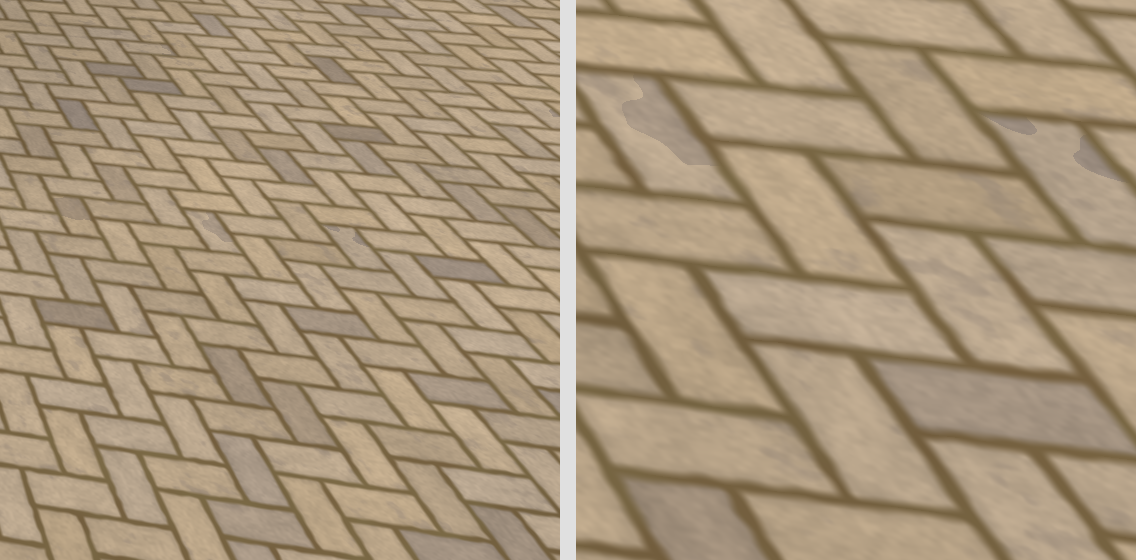
Left: the whole. Right: its middle third, enlarged.
This texture is drawn by a three.js fragment shader. Its source:

```glsl
// Herringbone paving of sand-coloured 2:1 bricks, seen in perspective.
// Each canvas point is projected onto the ground, where integer cells are
// paired into bricks; joints, tints and stains are then shaded per brick.

// Rows of the projection from ground steps to canvas (y down)
#define VIEW_X vec3(0.0831, 0.0960, 0.3099)
#define VIEW_Y vec3(0.0346, -0.0490, 0.5404)
#define VIEW_W vec3(-0.0367, 0.0480, 1.0)
#define JOINT_HALF 0.068
#define SOFTNESS 0.0032
#define GREY_SHARE 0.09
#define BRICK_LIGHT vec3(0.745, 0.665, 0.560)
#define BRICK_DARK vec3(0.665, 0.590, 0.490)
#define BRICK_GREY vec3(0.580, 0.520, 0.465)
#define JOINT_BROWN vec3(0.450, 0.365, 0.240)
#define JOINT_OLIVE vec3(0.475, 0.410, 0.270)

varying vec2 vUv;

float hash(vec2 p) {
  return fract(sin(dot(p, vec2(127.1, 311.7))) * 43758.5453);
}

float noise(vec2 p) {
  vec2 i = floor(p);
  vec2 f = fract(p);
  f = f * f * (3.0 - 2.0 * f);
  return mix(mix(hash(i), hash(i + vec2(1.0, 0.0)), f.x),
             mix(hash(i + vec2(0.0, 1.0)), hash(i + vec2(1.0)), f.x), f.y);
}

float fbm(vec2 p) {
  float sum = 0.0;
  float gain = 0.5;
  for (int i = 0; i < 4; i++) {
    sum += gain * noise(p);
    p = p * 2.03 + 17.3;
    gain *= 0.5;
  }
  return sum / 0.9375;
}

// Canvas point to ground, in brick widths: intersect the two lines it fixes
vec2 ground(vec2 p) {
  vec3 s = cross(VIEW_X - p.x * VIEW_W, VIEW_Y - p.y * VIEW_W);
  vec2 steps = s.xy / s.z;
  return vec2(1.0, 0.5) + steps.x + vec2(2.0, -2.0) * steps.y;
}

// Position inside the brick (long axis first) and the brick's identity
void herringbone(vec2 g, out vec2 local, out vec2 id, out bool upright) {
  vec2 cell = floor(g);
  vec2 f = g - cell;
  float phase = mod(cell.x - cell.y, 4.0);
  upright = phase > 1.5;
  if (upright) {
    float part = 3.0 - phase;
    local = vec2(f.y + part, f.x);
    id = cell - vec2(0.0, part) + 0.37;
  } else {
    local = vec2(f.x + phase, f.y);
    id = cell - vec2(phase, 0.0);
  }
}

void main() {
  vec2 p = vec2(vUv.x, 1.0 - vUv.y);
  vec2 g = ground(p);

  // Edge softness along each ground axis, from the projection's slope
  const float h = 0.001;
  vec2 gx = (ground(p + vec2(h, 0.0)) - g) / h;
  vec2 gy = (ground(p + vec2(0.0, h)) - g) / h;
  vec2 blur = SOFTNESS * sqrt(gx * gx + gy * gy);
  float detail = 1.0 - smoothstep(0.08, 0.30, max(blur.x, blur.y));

  vec2 local;
  vec2 id;
  bool upright;
  herringbone(g, local, id, upright);
  if (upright) blur = blur.yx;

  // Slightly worn brick outline
  vec2 edge = min(local, vec2(2.0, 1.0) - local);
  edge += 0.045 * (noise(g * 5.0 + id) - 0.5);
  vec2 cover = smoothstep(JOINT_HALF - blur, JOINT_HALF + blur, edge);
  float brickMask = cover.x * cover.y;

  // Brick tint: light to dark sand, a few greyed, small warm or cool shift
  float tone = hash(id + 3.1);
  float stain = fbm(g * 0.33 + 8.0);
  vec3 brick = mix(BRICK_LIGHT, BRICK_DARK, 0.65 * tone * tone);
  float grey = step(1.0 - GREY_SHARE, hash(id + 9.7) + 0.12 * (stain - 0.5));
  brick = mix(brick, BRICK_GREY, grey * (0.4 + 0.4 * tone));
  brick += (hash(id + 5.3) - 0.5) * vec3(0.016, 0.0, -0.035);

  // Mottling, grain, dark blotches and darkened rims
  vec2 face = local + id * 3.7;
  float mottle = fbm(face * vec2(1.8, 3.0));
  brick *= 1.0 + 0.13 * (mottle - 0.5);
  brick *= 1.0 + 0.07 * detail * (noise(face * 13.0) - 0.5);
  float blotch = smoothstep(0.62, 0.82, fbm(face * 2.3 + 31.0));
  brick = mix(brick, BRICK_GREY, 0.45 * blotch);
  float rim = 1.0 - smoothstep(0.05, 0.24, min(edge.x, edge.y));
  brick *= 1.0 - 0.07 * rim;

  // Joint sand, broad stains and a duller far left corner
  vec3 joint = mix(JOINT_BROWN, JOINT_OLIVE, noise(g * 1.7));
  vec3 color = mix(joint, brick, brickMask);
  color *= 1.0 + 0.09 * (stain - 0.5);
  color *= 1.0 - 0.10 * (1.0 - smoothstep(0.0, 0.55, length(p)));
  gl_FragColor = vec4(color, 1.0);
}
```
